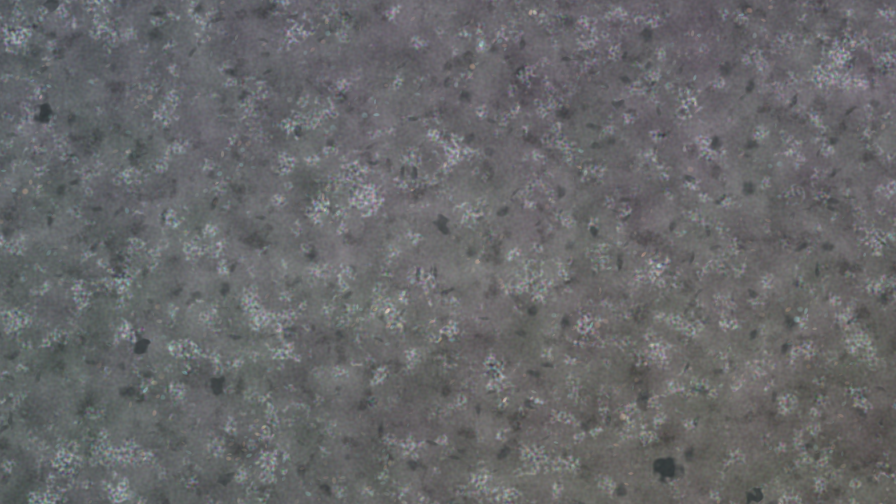
Reproduce this texture procedurally as a Shadertoy shader.

```glsl
vec3 hash3(vec2 cell, float seed) {
    uvec3 v = uvec3(ivec3(cell, seed) + 4096);
    v = v * 1664525u + 1013904223u;
    v.x += v.y * v.z; v.y += v.z * v.x; v.z += v.x * v.y;
    v ^= v >> 16u;
    v.x += v.y * v.z; v.y += v.z * v.x; v.z += v.x * v.y;
    return vec3(v >> 8u) / 16777216.0;
}

float gradientDot(vec2 cell, vec2 offset, vec2 f, float seed) {
    float angle = 6.2832 * hash3(cell + offset, seed).x;
    return dot(vec2(cos(angle), sin(angle)), f - offset);
}

// Gradient noise, roughly -0.7 to 0.7
float noise(vec2 p, float seed) {
    vec2 cell = floor(p), f = fract(p);
    vec2 u = f * f * f * (f * (f * 6.0 - 15.0) + 10.0);
    float low = mix(gradientDot(cell, vec2(0, 0), f, seed), gradientDot(cell, vec2(1, 0), f, seed), u.x);
    float high = mix(gradientDot(cell, vec2(0, 1), f, seed), gradientDot(cell, vec2(1, 1), f, seed), u.x);
    return mix(low, high, u.y);
}

float fbm(vec2 p, float seed) {
    float sum = 0.0, amplitude = 1.0;
    for (int i = 0; i < 4; i++) {
        sum += amplitude * noise(p, seed + float(i));
        p = mat2(1.6, 1.2, -1.2, 1.6) * p;
        amplitude *= 0.55;
    }
    return sum;
}

// Scattered tilted ellipses: rgb is a random value of the strongest one, a its cover
vec4 flecks(vec2 p, float density, float size, float stretch, float softness, float seed) {
    vec2 home = floor(p);
    vec4 best = vec4(0.0);
    for (int y = -1; y <= 1; y++)
    for (int x = -1; x <= 1; x++) {
        vec2 cell = home + vec2(x, y);
        vec3 place = hash3(cell, seed), kind = hash3(cell, seed + 1.0);
        if (place.z > density) continue;
        float angle = 0.6 + 2.2 * (kind.x - 0.5);
        vec2 d = p - cell - place.xy;
        d = mat2(cos(angle), -sin(angle), sin(angle), cos(angle)) * d;
        d.y *= 1.0 + stretch * kind.y;
        float radius = size * (0.45 + 0.55 * kind.z);
        float cover = 1.0 - smoothstep(1.0 - softness, 1.0 + softness, length(d) / radius);
        cover *= 0.35 + 0.65 * kind.z;
        if (cover > best.a) best = vec4(hash3(cell, seed + 2.0), cover);
    }
    return best;
}

void mainImage(out vec4 fragColor, in vec2 fragCoord) {
    vec2 p = fragCoord / iResolution.y;
    vec2 uv = fragCoord / iResolution.xy;

    // Cloudy stone ground, violet at the top, green at the left, warm at the lower right
    vec3 color = vec3(0.416, 0.412, 0.414);
    color += vec3(0.008, 0.0, 0.022) * smoothstep(0.3, 1.0, uv.y);
    color += vec3(-0.022, 0.004, 0.004) * smoothstep(0.6, 0.0, uv.x);
    color += vec3(0.004, 0.0, -0.016) * smoothstep(0.7, 0.1, uv.y) * smoothstep(0.3, 0.8, uv.x);
    color += 0.045 * fbm(p * 3.0, 10.0) + 0.075 * fbm(p * 14.0, 20.0);
    color += vec3(0.012, -0.012, 0.012) * noise(p * 9.0, 30.0);
    color -= 0.09 * dot(uv - 0.5, uv - 0.5);

    // Soft dark stains, small tilted flecks and a few black blots
    vec2 warp = vec2(noise(p * 55.0, 40.0), noise(p * 55.0, 41.0));
    color *= 1.0 - 0.22 * smoothstep(0.1, 0.8, fbm(p * 20.0, 50.0));
    vec4 small = flecks(p * 22.0 + 0.14 * warp, 0.36, 0.3, 1.8, 0.65, 60.0);
    vec4 blot = flecks(p * 5.0 + 0.09 * warp, 0.2, 0.13, 1.2, 0.4, 70.0);
    color = mix(color, vec3(0.21, 0.23, 0.24), 0.65 * small.a);
    color = mix(color, vec3(0.16, 0.19, 0.2), 0.95 * blot.a);

    // Pale crystals: hazy drifts and compact rounded spots of several sizes
    float drift = smoothstep(0.12, 0.85, fbm(p * 15.0, 80.0) + 0.4 * noise(p * 4.0, 85.0));
    vec4 large = flecks(p * 11.0 + 0.4 * warp, 0.36, 0.32, 0.8, 0.7, 120.0);
    vec4 tiny = flecks(p * 25.0 + 0.35 * warp, 0.42, 0.36, 0.8, 0.7, 130.0);
    float patches = max(0.75 * drift, max(large.a, 0.75 * tiny.a)) * (1.0 - blot.a);
    color += vec3(0.128, 0.142, 0.15) * patches;

    // Iridescent grain, strongest inside the crystals
    vec3 grain = vec3(noise(p * 140.0, 90.0), noise(p * 140.0, 91.0), noise(p * 140.0, 92.0));
    float shine = noise(p * 125.0, 93.0);
    color += (0.035 + 0.2 * patches) * (0.8 * grain + 1.1 * shine) * (1.0 - 0.7 * blot.a);

    // Small glints, from orange to cyan
    float glintField = smoothstep(-0.2, 0.6, fbm(p * 7.0, 100.0));
    vec4 glint = flecks(p * 66.0, 0.42, 0.4, 1.2, 0.5, 110.0);
    vec3 glintTint = mix(vec3(0.32, 0.2, 0.13), vec3(0.12, 0.27, 0.26), smoothstep(0.4, 0.8, glint.r));
    color += glintTint * glint.a * glint.g * (0.75 * glintField + 0.5 * patches) * (1.0 - blot.a);

    fragColor = vec4(clamp(color, 0.0, 1.0), 1.0);
}
```
